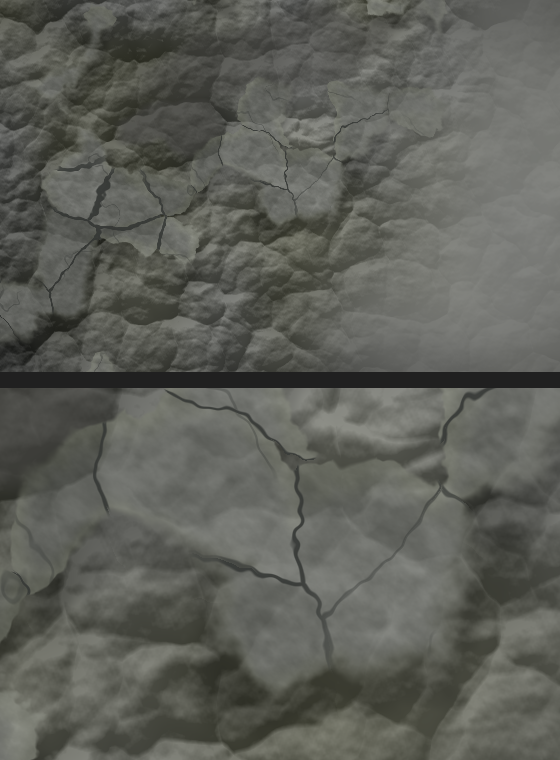
Top: the whole. Bottom: its middle third, enlarged.
Give the GLSL for this texture, as a Shadertoy shader.

```glsl
// Cracked grey mud plates above rough clods, with mist drifting in from the right.
#define PLATE_SCALE 7.6
#define CLOD_SCALE 8.5
#define CRACK_WIDTH 0.034
#define RELIEF_LIGHT 0.1
#define MIST_DENSITY 0.85
#define PLATE_COLOR vec3(0.43, 0.437, 0.418)
#define CLAY_COLOR vec3(0.358, 0.363, 0.338)
#define HOLLOW_COLOR vec3(0.28, 0.28, 0.265)
#define CRACK_COLOR vec3(0.21, 0.22, 0.21)
#define MIST_COLOR vec3(0.555, 0.56, 0.545)

// Distances in cell units to the nearest crack and to the outer rim of the plates
struct Cell { vec2 center; float seed; float plate; float crack; float rim; };

vec2 hash2(vec2 p) {
    return fract(sin(vec2(dot(p, vec2(127.1, 311.7)), dot(p, vec2(269.5, 183.3)))) * 43758.5453);
}

float noise(vec2 p) {
    vec2 i = floor(p), f = fract(p);
    f = f * f * (3.0 - 2.0 * f);
    float low = mix(hash2(i).x, hash2(i + vec2(1, 0)).x, f.x);
    float high = mix(hash2(i + vec2(0, 1)).x, hash2(i + vec2(1, 1)).x, f.x);
    return mix(low, high, f.y);
}

float fbm(vec2 p) {
    float sum = 0.0, amp = 0.5;
    for (int i = 0; i < 5; i++) {
        sum += amp * noise(p);
        p = mat2(1.6, 1.2, -1.2, 1.6) * p + 3.7;
        amp *= 0.5;
    }
    return sum;
}

vec2 wobble(vec2 p) { return vec2(noise(p), noise(p + 19.3)) - 0.5; }

vec2 cellPoint(vec2 id) { return id + 0.05 + 0.9 * hash2(id); }

float pit(vec2 p, vec2 center, vec2 radius, float slope) {
    vec2 d = p - center;
    d.y -= slope * d.x;
    return 1.0 - smoothstep(0.7, 1.1, length(d / radius));
}

float hollows(vec2 p) {
    return max(0.75 * pit(p, vec2(0.7, 0.83), vec2(0.4, 0.12), 0.22),
               pit(p, vec2(0.47, 0.655), vec2(0.17, 0.07), -0.05));
}

// Plates gather on a rising diagonal band, with strays at the left and top
float isPlate(vec2 c, float seed) {
    float offset = (c.y - 0.2 - 0.46 * c.x) / 0.22;
    float band = 0.58 * exp(-offset * offset) * (1.0 - smoothstep(1.1, 1.4, c.x));
    float stray = 0.3 * max(1.0 - smoothstep(0.2, 0.5, c.x),
                            smoothstep(0.86, 0.95, c.y) * (1.0 - smoothstep(0.7, 0.95, c.x)));
    float chance = max(band, stray) + 0.4 * noise(c * 3.0 + 4.0) + 0.5 * seed;
    return step(0.82, chance - hollows(c));
}

Cell plateCell(vec2 p) {
    vec2 q = p * PLATE_SCALE;
    q += 0.45 * wobble(q * 1.1) + 0.1 * wobble(q * 4.0) + 0.05 * wobble(q * 13.0);
    vec2 base = floor(q), home = base;
    float nearest = 9.0;
    for (int y = -1; y <= 1; y++)
    for (int x = -1; x <= 1; x++) {
        vec2 id = base + vec2(x, y), d = cellPoint(id) - q;
        if (dot(d, d) < nearest) { nearest = dot(d, d); home = id; }
    }
    vec2 center = cellPoint(home);
    float seed = hash2(home + 41.0).y;
    Cell cell = Cell(center / PLATE_SCALE, seed, isPlate(center / PLATE_SCALE, seed), 1.0, 1.0);
    if (cell.plate < 0.5) return cell;
    for (int y = -2; y <= 2; y++)
    for (int x = -2; x <= 2; x++) {
        if (x == 0 && y == 0) continue;
        vec2 id = home + vec2(x, y), other = cellPoint(id);
        float edge = dot(0.5 * (center + other) - q, normalize(other - center));
        if (edge > 0.6) continue;
        if (isPlate(other / PLATE_SCALE, hash2(id + 41.0).y) > 0.5) cell.crack = min(cell.crack, edge);
        else cell.rim = min(cell.rim, edge);
    }
    return cell;
}

// Rounded lumps with creases between them
float clods(vec2 p) {
    vec2 base = floor(p);
    float nearest = 2.0;
    for (int y = -1; y <= 1; y++)
    for (int x = -1; x <= 1; x++) {
        vec2 d = cellPoint(base + vec2(x, y)) - p;
        nearest = min(nearest, dot(d, d));
    }
    return 1.0 - nearest;
}

float relief(vec2 p) {
    vec2 q = p + 0.1 * (vec2(fbm(p * 6.0), fbm(p * 6.0 + 17.0)) - 0.5);
    return 0.3 * fbm(q * 3.0) + 0.1 * clods(q * CLOD_SCALE)
         + 0.025 * clods(q * 18.0) + 0.019 * fbm(p * 38.0);
}

void mainImage(out vec4 fragColor, in vec2 fragCoord) {
    vec2 p = fragCoord / iResolution.y;
    vec2 uv = fragCoord / iResolution.xy;

    // Clods lit from above
    float h = relief(p), e = 0.005;
    vec2 slope = vec2(relief(p + vec2(e, 0)), relief(p + vec2(0, e))) - h;
    float light = clamp(-dot(slope, vec2(-0.35, 1.0)) / e * RELIEF_LIGHT, -0.1, 0.13);
    float patches = fbm(p * 2.2 + 3.0) - 0.48;
    vec3 color = CLAY_COLOR + light + 0.7 * (h - 0.25) + 0.3 * patches;
    color += vec3(0.009, 0.009, -0.014) * (noise(p * 5.0) * 2.0 - 0.8);
    float hollow = hollows(p + 0.07 * wobble(p * 9.0) + 0.03 * wobble(p * 27.0));
    color = mix(color, HOLLOW_COLOR + 0.35 * light, 0.85 * hollow);

    // Shadow below the plates
    Cell cell = plateCell(p), above = plateCell(p + vec2(-0.006, 0.04));
    color *= 1.0 - 0.2 * above.plate * smoothstep(0.0, 0.25, above.rim);

    // Plate tops with a pale, ragged rim that crumbles into the clods
    float bite = 0.55 * max(fbm(p * 17.0) - 0.4, 0.0);
    float crumble = mix(0.03, 0.3, smoothstep(0.35, 0.8, noise(p * 8.0 + 5.0)));
    float plate = cell.plate * smoothstep(0.0, crumble, cell.rim - bite);
    float pale = 1.0 - smoothstep(0.05, 0.3, cell.rim - bite);
    float tilt = dot(p - cell.center, vec2(cell.seed - 0.5, -0.5));
    float grain = fbm(mat2(0.8, 0.6, -0.6, 0.8) * p * vec2(50.0, 85.0)) - 0.48;
    vec3 top = PLATE_COLOR + 0.11 * (cell.seed - 0.65) + 0.5 * tilt + 0.32 * light
             + 0.12 * grain + 0.15 * patches + pale * vec3(0.028, 0.03, 0.01);
    color = mix(color, top, 0.93 * plate);

    // Cracks that open and close along their length, and hairlines
    float opening = noise(p * 6.0);
    float width = CRACK_WIDTH * mix(0.1, 2.0, opening * opening);
    float crack = 1.0 - smoothstep(width * 0.8, width * 1.1 + 0.014, cell.crack);
    crack *= mix(0.4, 0.92, smoothstep(0.2, 0.45, noise(p * 4.5 + 23.0)));
    float hair = 1.0 - smoothstep(0.002, 0.009, abs(fbm(p * 5.0 + 8.0) - 0.5));
    hair *= smoothstep(0.5, 0.65, noise(p * 6.0 + 31.0));
    color = mix(color, CRACK_COLOR, plate * max(crack, 0.35 * hair));

    // Mist and darker corners
    float drift = p.x + 0.3 * (0.5 - p.y) + 0.4 * (fbm(p * 2.0 + 11.0) - 0.48);
    float mist = MIST_DENSITY * smoothstep(0.82, 1.36, drift);
    float glow = 1.0 - 0.9 * (uv.y - 0.5) * (uv.y - 0.5);
    color = mix(color, MIST_COLOR * glow + 0.15 * patches, mist);
    vec2 corner = uv - vec2(0.55, 0.5);
    color *= 1.02 - 0.3 * dot(corner, corner);
    fragColor = vec4(clamp(color, 0.0, 1.0), 1.0);
}
```
